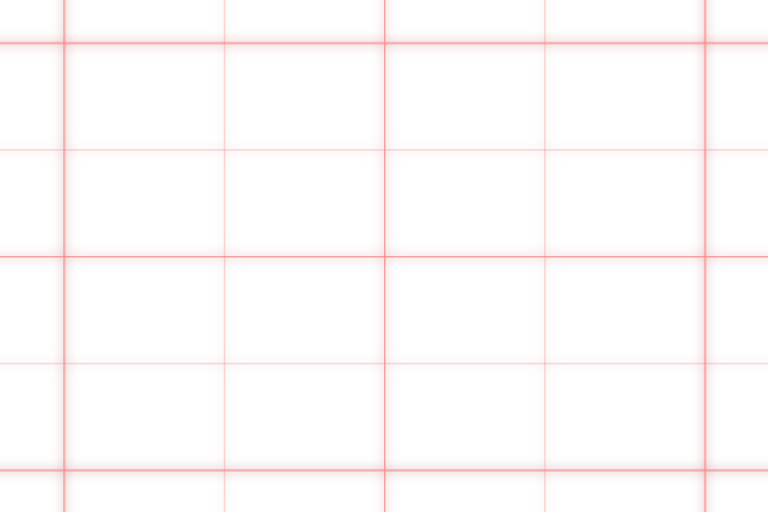
Reproduce this pattern procedurally as a WebGL 1 fragment shader.

```glsl
precision highp float;
// Ruled grid of pale red lines in three weights, each with a soft halo, on white.

uniform vec2 u_resolution;

const float CELL = 0.2086;                    // line spacing, share of each canvas side
const vec2 CENTER_SHIFT = vec2(0.00146, -0.00146);
const float HAIRLINE = 0.00292;               // line widths, in canvas heights
const float BOLD_LINE = 0.00512;
const float HALO_RADIUS = 0.0146;
const vec3 PAPER = vec3(1.0);
const vec3 INK = vec3(0.98, 0.5, 0.5);
const vec3 HALO_TINT = vec3(0.4, 1.0, 1.0);   // light removed per channel

// Share of a pixel at signed distance d that a line of this width covers.
float lineCoverage(float d, float width, float pixel) {
  float upper = min(d + 0.5 * pixel, 0.5 * width);
  float lower = max(d - 0.5 * pixel, -0.5 * width);
  return clamp((upper - lower) / pixel, 0.0, 1.0);
}

// Ink (x) and halo (y) of one family of parallel lines.
// The four-line cycle runs: medium, light, bold, light.
vec2 ruling(float position, float spacing, float pixel) {
  float index = floor(position / spacing + 0.5);
  float d = position - index * spacing;
  float phase = mod(index + 0.5, 4.0);
  float medium = 1.0 - step(1.0, phase);
  float bold = step(2.0, phase) * (1.0 - step(3.0, phase));
  float light = 1.0 - medium - bold;

  float width = mix(HAIRLINE, BOLD_LINE, bold);
  float inkStrength = dot(vec3(light, medium, bold), vec3(0.33, 0.72, 0.52));
  float haloStrength = dot(vec3(light, medium, bold), vec3(0.02, 0.055, 0.08));

  float falloff = d / HALO_RADIUS;
  return vec2(inkStrength * lineCoverage(d, width, pixel),
              haloStrength * exp(-falloff * falloff));
}

void main() {
  float pixel = 1.0 / u_resolution.y;
  vec2 canvas = u_resolution * pixel;
  vec2 p = gl_FragCoord.xy * pixel - 0.5 * canvas - CENTER_SHIFT;

  vec2 columns = ruling(p.x, CELL * canvas.x, pixel);
  vec2 rows = ruling(p.y, CELL * canvas.y, pixel);

  // Halos darken the paper, then the ink lies over them.
  vec3 color = PAPER * (1.0 - HALO_TINT * columns.y) * (1.0 - HALO_TINT * rows.y);
  color = mix(color, INK, columns.x);
  color = mix(color, INK, rows.x);
  gl_FragColor = vec4(color, 1.0);
}
```
